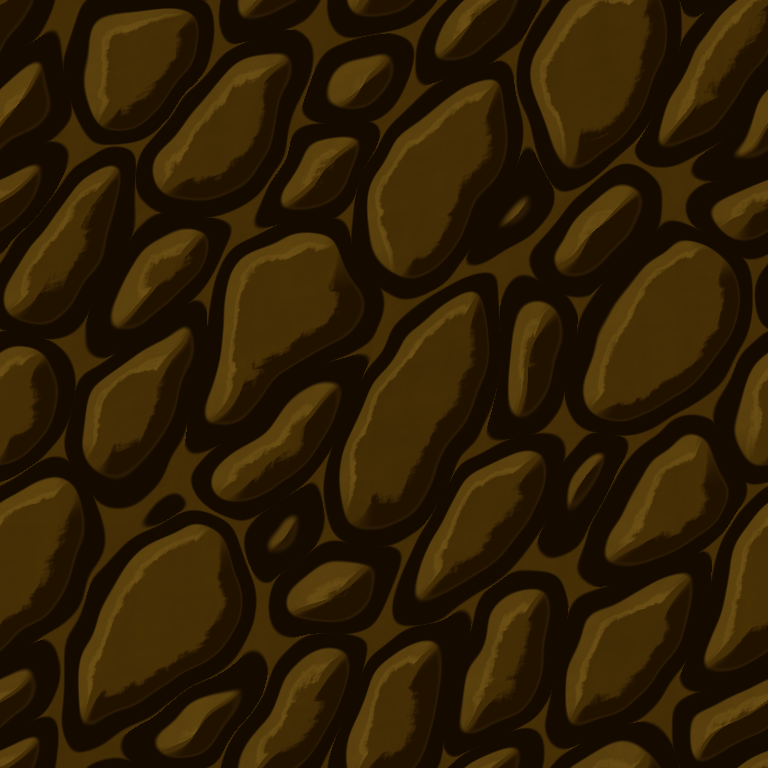
Reproduce this texture procedurally as a WebGL 1 fragment shader.

```glsl
precision highp float;
uniform vec2 u_resolution;

const float TAU = 6.2831853;

// Random triple per cell; the sheared 7 by 5 lattice repeats with the canvas
vec3 cellHash(vec2 cell) {
  cell -= floor((cell.y + 0.5) / 5.0) * vec2(-3.0, 5.0);
  cell.x = mod(cell.x + 0.5, 7.0) - 0.5;
  vec3 s = vec3(dot(cell, vec2(127.1, 311.7)), dot(cell, vec2(269.5, 183.3)),
                dot(cell, vec2(419.2, 371.9)));
  return fract(sin(s + 2.3) * 43758.5);
}

// Stone centre in xy, weight (size) in z
vec3 stoneSite(vec2 cell) {
  vec3 h = cellHash(cell);
  return vec3(cell + 0.5 + 0.82 * (h.xy - 0.5), 0.55 * h.z);
}

float power(vec2 g, vec3 site) {
  vec2 v = g - site.xy;
  return dot(v, v) - site.z;
}

// Periodic bending for whole frequencies
vec2 wobble(vec2 p, float f) {
  p *= TAU * f;
  return sin(p.yx + 1.6 * sin(p + vec2(0.7, 2.9)) + vec2(1.3, 4.1));
}

// Layered sines, roughly -1 to 1
float mottle(vec2 p) {
  float sum = 0.0, f = 4.0, amp = 0.5;
  for (int i = 0; i < 5; i++) {
    float bend = 2.5 * sin(TAU * dot(p, vec2(-f - 1.0, f)) + f);
    sum += amp * sin(TAU * dot(p, vec2(f, f + 3.0)) + bend + 2.0 * sum);
    f = f * 2.0 + 1.0;
    amp *= 0.72;
  }
  return sum * 0.7;
}

void main() {
  vec2 uv = gl_FragCoord.xy / u_resolution;
  float soft = max(0.0016, 0.8 / min(u_resolution.x, u_resolution.y));
  vec2 p = uv + 0.009 * wobble(uv, 3.0) + 0.0025 * wobble(uv, 8.0);

  // Sheared lattice makes the stones lean to the upper right
  vec2 g = vec2(7.0 * p.x - 3.0 * p.y, 5.0 * p.y);
  vec2 home = floor(g);
  vec2 owner = home;
  float nearest = 100.0;
  for (int j = -2; j <= 2; j++) {
    for (int i = -2; i <= 2; i++) {
      vec2 cell = home + vec2(float(i), float(j));
      float d = power(g, stoneSite(cell));
      if (d < nearest) {
        nearest = d;
        owner = cell;
      }
    }
  }

  // Smooth minimum of border distances rounds the corners
  vec3 site = stoneSite(owner);
  float total = 0.0;
  vec2 outward = vec2(0.0);
  for (int j = -2; j <= 2; j++) {
    for (int i = -2; i <= 2; i++) {
      if (i == 0 && j == 0) continue;
      vec3 other = stoneSite(owner + vec2(float(i), float(j)));
      vec2 across = other.xy - site.xy;
      vec2 slope = vec2(7.0 * across.x, 5.0 * across.y - 3.0 * across.x);
      float border = 0.5 * (power(g, other) - nearest) / length(slope);
      float weight = exp(-55.0 * border);
      total += weight;
      outward += weight * normalize(slope);
    }
  }
  float dist = -log(total) / 55.0;
  float depth = dist - 0.0135;
  float light = dot(outward / (length(outward) + 0.0001), vec2(-0.75, 0.66));
  float grain = mottle(uv);

  vec3 gapBlack = vec3(0.08, 0.04, 0.0);
  vec3 shadeBrown = vec3(0.13, 0.07, 0.0);
  vec3 edgeBrown = vec3(0.19, 0.12, 0.02);
  vec3 faceBrown = vec3(0.27, 0.18, 0.02);
  vec3 rimBrown = vec3(0.35, 0.25, 0.05);
  vec3 glintBrown = vec3(0.42, 0.31, 0.08);

  // Face with faint stains and a tint of its own
  float tint = 1.0 + 0.035 * grain + 0.06 * (cellHash(owner + 31.0).x - 0.5);
  vec3 stone = faceBrown * tint;

  // Lit bevel and the worn bright line along its inner edge
  float lit = smoothstep(0.05, 0.6, light);
  float bevel = 0.016 * lit * (1.0 + 0.25 * grain);
  stone = mix(stone, rimBrown * tint, lit * (1.0 - smoothstep(-soft, soft, depth - bevel)));
  float glint = 1.0 - smoothstep(0.0015, 0.0015 + 2.0 * soft, abs(depth - bevel));
  stone = mix(stone, glintBrown, glint * lit * (0.8 + 0.2 * grain));

  // Shaded side with a thin edge line
  float dark = smoothstep(0.0, 0.6, -light);
  float shadow = 0.022 * dark * (1.0 + 0.3 * grain);
  stone = mix(stone, shadeBrown, dark * (1.0 - smoothstep(-0.003, 0.004, depth - shadow)));
  float outline = 1.0 - smoothstep(0.0, 2.0 * soft, abs(depth - 0.001));
  stone = mix(stone, edgeBrown, 0.7 * dark * outline);

  // Black joints, with bare ground where several stones meet
  float ground = 1.0 - smoothstep(-soft, soft, dist + 0.0065);
  vec3 color = mix(gapBlack, faceBrown * (1.0 + 0.035 * grain), ground);
  color = mix(color, stone, smoothstep(-soft, soft, depth));
  gl_FragColor = vec4(color, 1.0);
}
```
